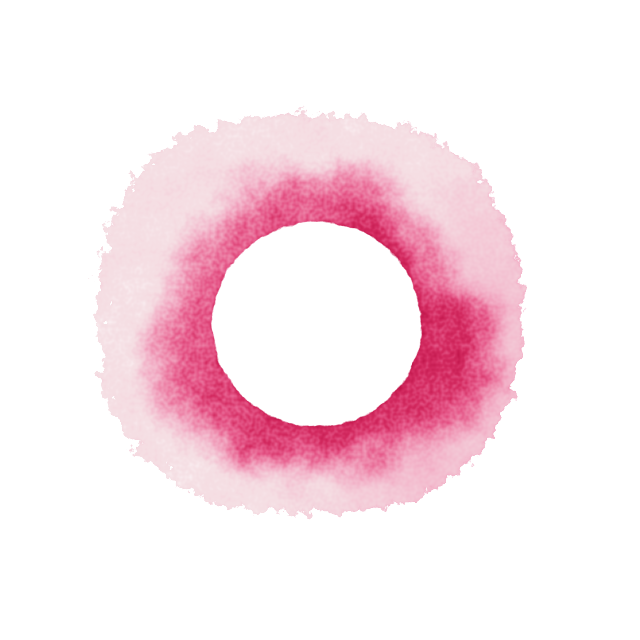
Reproduce this background procedurally as a WebGL 2 fragment shader.

```glsl
#version 300 es
precision highp float;

uniform vec2 u_resolution;
out vec4 fragColor;

const float TAU = 6.2831853;
const int SPOKES = 16;

// Layout, in canvas units
const vec2 CENTER = vec2(0.495, 0.4935);
const vec2 HOLE_RADII = vec2(0.1630, 0.1597);
const float HOLE_ROUGHNESS = 0.0035;
const float EDGE_ROUGHNESS = 0.017;
const float BLEED_ROUGHNESS = 0.055;
const float BLEED_SOFTNESS = 0.052;
const float GRAIN_SCALE = 165.0;
const float GRAIN_AMOUNT = 0.30;

// Radial profiles, counter-clockwise from the right
const float OUTER_EDGE[SPOKES] = float[](
  0.323, 0.332, 0.344, 0.336, 0.327, 0.345, 0.364, 0.357,
  0.338, 0.347, 0.333, 0.314, 0.292, 0.307, 0.323, 0.324);
const float BLEED_EDGE[SPOKES] = float[](
  0.268, 0.208, 0.207, 0.236, 0.230, 0.232, 0.222, 0.222,
  0.243, 0.255, 0.248, 0.233, 0.220, 0.225, 0.248, 0.282);
const float STRENGTH[SPOKES] = float[](
  0.95, 0.86, 0.95, 0.88, 0.74, 0.76, 0.72, 0.69,
  0.74, 0.80, 0.83, 0.88, 0.92, 0.93, 0.91, 0.95);

// Pigment from bare paper to full density
const vec3 PAPER = vec3(1.0);
const vec3 BLUSH = vec3(0.96, 0.87, 0.89);
const vec3 PINK = vec3(0.95, 0.69, 0.78);
const vec3 ROSE = vec3(0.93, 0.52, 0.66);
const vec3 MAGENTA = vec3(0.90, 0.35, 0.54);
const vec3 CRIMSON = vec3(0.83, 0.17, 0.38);
const vec3 DEEP = vec3(0.72, 0.04, 0.25);

vec2 hashGradient(vec2 cell) {
  vec3 q = fract(cell.xyx * vec3(0.1031, 0.1030, 0.0973));
  q += dot(q, q.yzx + 33.33);
  float angle = TAU * fract((q.x + q.y) * q.z);
  return vec2(cos(angle), sin(angle));
}

float gradientNoise(vec2 p) {
  vec2 i = floor(p), f = fract(p);
  vec2 u = f * f * f * (f * (f * 6.0 - 15.0) + 10.0);
  vec2 e = vec2(0.0, 1.0);
  float a = dot(hashGradient(i), f);
  float b = dot(hashGradient(i + e.yx), f - e.yx);
  float c = dot(hashGradient(i + e.xy), f - e.xy);
  float d = dot(hashGradient(i + e.yy), f - e.yy);
  return mix(mix(a, b, u.x), mix(c, d, u.x), u.y);
}

float fbm(vec2 p) {
  float sum = 0.0, amplitude = 1.0;
  for (int i = 0; i < 4; i++) {
    sum += amplitude * gradientNoise(p);
    p = mat2(1.6, 1.2, -1.2, 1.6) * p + 17.3;
    amplitude *= 0.55;
  }
  return sum;
}

// Catmull-Rom interpolation around the ring
float profile(float values[SPOKES], float turn) {
  float x = fract(turn) * float(SPOKES);
  int i = int(x);
  float t = fract(x);
  float a = values[(i + SPOKES - 1) % SPOKES], b = values[i % SPOKES];
  float c = values[(i + 1) % SPOKES], d = values[(i + 2) % SPOKES];
  return b + 0.5 * t * (c - a + t * (2.0 * a - 5.0 * b + 4.0 * c - d
       + t * (3.0 * (b - c) + d - a)));
}

vec3 pigmentColor(float density) {
  vec3 color = mix(PAPER, BLUSH, smoothstep(0.0, 0.15, density));
  color = mix(color, PINK, clamp((density - 0.15) / 0.23, 0.0, 1.0));
  color = mix(color, ROSE, clamp((density - 0.38) / 0.20, 0.0, 1.0));
  color = mix(color, MAGENTA, clamp((density - 0.58) / 0.18, 0.0, 1.0));
  color = mix(color, CRIMSON, clamp((density - 0.76) / 0.20, 0.0, 1.0));
  return mix(color, DEEP, clamp((density - 0.96) / 0.30, 0.0, 1.0));
}

void main() {
  float unit = min(u_resolution.x, u_resolution.y);
  float pixel = 1.0 / unit;
  vec2 p = (gl_FragCoord.xy - 0.5 * u_resolution) / unit + 0.5 - CENTER;
  float r = length(p);
  float turn = atan(p.y, p.x) / TAU;
  vec2 dir = p / max(r, 0.0001);

  // Ragged outer silhouette and clean inner hole
  float crumble = fbm(p * 46.0 + 9.0) + 0.5 * gradientNoise(p * 17.0);
  float rough = EDGE_ROUGHNESS * (1.0 - 0.3 * dir.x);
  float outer = profile(OUTER_EDGE, turn) - r + rough * crumble;
  float hole = (length(p / HOLE_RADII) - 1.0) * HOLE_RADII.y
             + HOLE_ROUGHNESS * fbm(p * 40.0 + 3.0);
  float coverage = smoothstep(-pixel, pixel, outer) * smoothstep(-pixel, pixel, hole);

  // Wet pigment bleeding into a pale wash
  float bleed = r - profile(BLEED_EDGE, turn) + BLEED_ROUGHNESS * 0.5 * fbm(p * 14.0 + 41.0);
  float core = 1.0 - smoothstep(-BLEED_SOFTNESS, BLEED_SOFTNESS, bleed);
  float wash = 0.14 + 0.15 * smoothstep(0.1, 1.0, dot(dir, vec2(0.93, -0.37)));
  wash += 0.05 * fbm(p * 11.0 + 5.0);
  float density = mix(wash, profile(STRENGTH, turn), core);

  // Paper grain, blotches and drying rims
  float grain = gradientNoise(p * GRAIN_SCALE) + 0.6 * gradientNoise(p * GRAIN_SCALE * 0.45 + 7.0);
  density += GRAIN_AMOUNT * grain * (0.14 + 0.70 * core * (1.15 - 0.5 * core));
  density += 0.10 * core * fbm(p * 24.0 + 71.0);
  density += 0.14 * exp(-max(hole, 0.0) / 0.004);
  density += 0.13 * (0.6 + 0.4 * dir.x) * exp(-max(outer, 0.0) / 0.003);

  fragColor = vec4(mix(PAPER, pigmentColor(max(density, 0.06)), coverage), 1.0);
}
```
